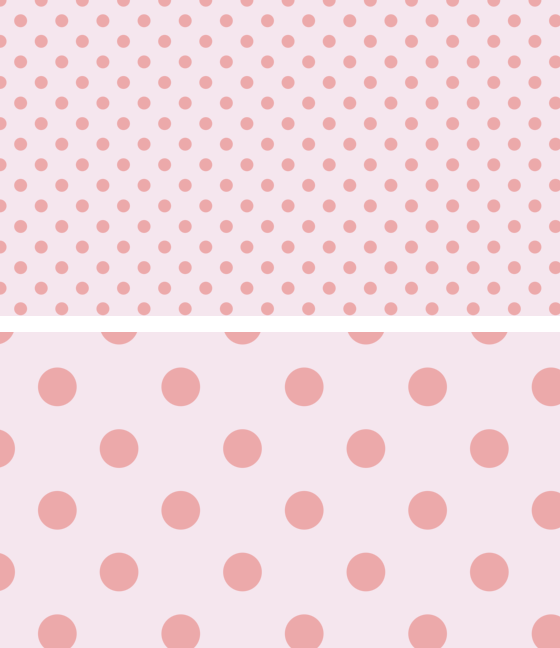
Top, the full canvas; bottom, a detail of the centre.
Reproduce this pattern procedurally as a Shadertoy shader.

```glsl
// Staggered rose polka dots on a pale pink ground.

const vec3 GROUND_COLOR = vec3(0.962, 0.900, 0.935);
const vec3 DOT_COLOR = vec3(0.925, 0.664, 0.667);

// Lengths are fractions of the canvas height.
const float DOT_SPACING = 0.1302;
const float DOT_RADIUS = 0.0204;
const vec2 GRID_ORIGIN = vec2(0.0002, 0.0006);

// Distance to the nearest point of a square grid.
float gridDistance(vec2 p, float spacing) {
    vec2 cell = fract(p / spacing + 0.5) - 0.5;
    return length(cell) * spacing;
}

// Signed distance to dots on two grids, offset by half a cell.
float staggeredDots(vec2 p, float spacing, float radius) {
    float corners = gridDistance(p, spacing);
    float centers = gridDistance(p - 0.5 * spacing, spacing);
    return min(corners, centers) - radius;
}

// Smooth coverage of a shape from its signed distance.
float coverage(float dist, float softness) {
    return 1.0 - smoothstep(-softness, softness, dist);
}

void mainImage(out vec4 fragColor, in vec2 fragCoord) {
    // Anchor the rows to the top left corner.
    vec2 p = vec2(fragCoord.x, iResolution.y - fragCoord.y) / iResolution.y;
    float pixel = 1.0 / iResolution.y;

    float dist = staggeredDots(p - GRID_ORIGIN, DOT_SPACING, DOT_RADIUS);
    vec3 color = mix(GROUND_COLOR, DOT_COLOR, coverage(dist, 0.8 * pixel));
    fragColor = vec4(color, 1.0);
}
```
